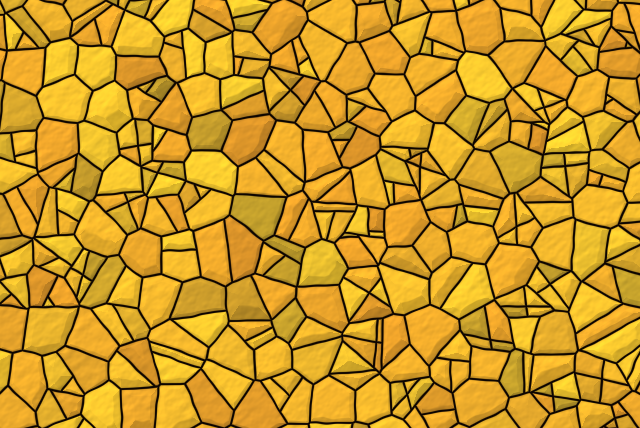
This pattern is drawn by a Shadertoy shader. Its source:

```glsl
// Golden crazy paving: a jittered Voronoi mosaic whose stones are partly
// cut again by straight lines, with inked joints, chiselled bevels lit
// from the upper left and a fine scratched grain.

const float STONES_PER_HEIGHT = 11.2;
const float JITTER = 0.9;
const float CUT_CHANCE = 0.42;
const float JOINT_HALF_WIDTH = 0.0025;   // in canvas heights
const float WOBBLE_FREQ = 38.0;
const float WOBBLE_SIZE = 0.0032;
const float BEVEL_DARK = 0.17;
const float BEVEL_LIGHT = 0.05;
const float GRAIN_FREQ = 62.0;
const float GRAIN_DEPTH = 0.2;
const vec2 LIGHT = vec2(-0.5, 0.866);
const vec3 INK = vec3(0.05, 0.018, 0.0);
const vec3 AMBER = vec3(0.95, 0.65, 0.17);
const vec3 YELLOW = vec3(1.0, 0.83, 0.19);
const vec3 OLIVE = vec3(0.72, 0.59, 0.17);
const vec3 TAN = vec3(0.84, 0.56, 0.16);

struct Stone {
    vec2 id;       // random key of the piece
    float edge;    // distance to the nearest joint
    float bevel;   // distance weighted by bevel slope
    vec2 facing;   // outward direction of the bevel
};

vec2 hash2(vec2 p) {
    vec3 q = fract(vec3(p.xyx) * vec3(0.1031, 0.1030, 0.0973));
    q += dot(q, q.yzx + 33.33);
    return fract((q.xx + q.yz) * q.zy);
}

float noise(vec2 p) {
    vec2 i = floor(p), f = fract(p);
    f = f * f * (3.0 - 2.0 * f);
    float low = mix(hash2(i).x, hash2(i + vec2(1, 0)).x, f.x);
    float high = mix(hash2(i + vec2(0, 1)).x, hash2(i + 1.0).x, f.x);
    return mix(low, high, f.y);
}

// Rough stone surface: stretched diagonal scratches in three octaves.
float grain(vec2 p) {
    p = mat2(0.8, -0.6, 0.6, 0.8) * p * vec2(1.0, 1.0);
    float sum = 0.0, amp = 0.5;
    for (int i = 0; i < 3; i++) {
        sum += amp * noise(p * vec2(0.55, 1.0));
        p = p * 1.9 + 7.3;
        amp *= 0.6;
    }
    return sum;
}

vec2 seed(vec2 cell) {
    return cell + 0.5 + JITTER * (hash2(cell) - 0.5);
}

// Adds one straight side to a stone, with its own bevel slope.
void addSide(inout Stone s, float dist, vec2 outward, vec2 key) {
    s.edge = min(s.edge, dist);
    float weighted = dist * mix(0.65, 1.7, hash2(key).y);
    if (weighted < s.bevel) {
        s.bevel = weighted;
        s.facing = outward;
    }
}

Stone findStone(vec2 p) {
    vec2 base = floor(p), home = base, toHome = vec2(9.0);
    for (int y = -1; y <= 1; y++)
    for (int x = -1; x <= 1; x++) {
        vec2 cell = base + vec2(x, y);
        vec2 toSeed = seed(cell) - p;
        if (dot(toSeed, toSeed) < dot(toHome, toHome)) {
            toHome = toSeed;
            home = cell;
        }
    }
    Stone s = Stone(home, 9.0, 9.0, vec2(0.0));
    for (int y = -2; y <= 2; y++)
    for (int x = -2; x <= 2; x++) {
        if (x == 0 && y == 0) continue;
        vec2 cell = home + vec2(x, y);
        vec2 toSeed = seed(cell) - p;
        vec2 outward = normalize(toSeed - toHome);
        addSide(s, dot(0.5 * (toHome + toSeed), outward), outward, home * 3.0 + cell);
    }
    // Cut some stones; each half may be cut again from the same pivot.
    vec2 fromPivot = -toHome - 0.3 * (hash2(home + 41.7) - 0.5);
    float angle = 6.283 * hash2(home + 12.9).x;
    for (int k = 0; k < 2; k++) {
        vec2 dice = hash2(s.id + 71.3);
        if (dice.x > CUT_CHANCE) break;
        vec2 normal = vec2(cos(angle), sin(angle));
        float side = dot(fromPivot, normal);
        s.id += sign(side) * vec2(17.37, 5.71);
        addSide(s, abs(side), -sign(side) * normal, s.id);
        angle += 1.0 + 1.1 * dice.y;
    }
    return s;
}

void mainImage(out vec4 fragColor, in vec2 fragCoord) {
    vec2 uv = fragCoord / iResolution.y;
    float pixel = 1.0 / iResolution.y;
    vec2 wobble = vec2(noise(uv * WOBBLE_FREQ), noise(uv * WOBBLE_FREQ + 53.0)) - 0.5;
    Stone s = findStone((uv + WOBBLE_SIZE * wobble) * STONES_PER_HEIGHT + 20.0);

    // Stone colour
    vec2 tint = hash2(s.id + 5.3), wear = hash2(s.id + 91.1);
    vec3 color = mix(AMBER, YELLOW, tint.x);
    color = mix(color, wear.y < 0.6 ? OLIVE : TAN, 0.95 * pow(tint.y, 3.0));

    // Chiselled bevels around a flat top
    float rough = 0.07 * (noise(uv * 45.0) - 0.5);
    float top = mix(0.08, 0.3, wear.x) + rough;
    float onBevel = 1.0 - smoothstep(top - 0.025, top + 0.025, s.bevel);
    float lit = dot(s.facing, LIGHT);
    color *= 1.0 + onBevel * lit * (lit < 0.0 ? BEVEL_DARK : BEVEL_LIGHT);

    // Embossed grain
    vec2 g = uv * GRAIN_FREQ;
    color *= 1.0 + GRAIN_DEPTH * (grain(g) - grain(g + 0.45 * LIGHT));

    // Inked joints with a faint shade beside them
    float d = s.edge / STONES_PER_HEIGHT;
    color *= mix(0.88, 1.0, smoothstep(0.0, 0.009, d));
    float ink = 1.0 - smoothstep(-0.75 * pixel, 0.75 * pixel, d - JOINT_HALF_WIDTH);
    fragColor = vec4(mix(color, INK, ink), 1.0);
}
```
